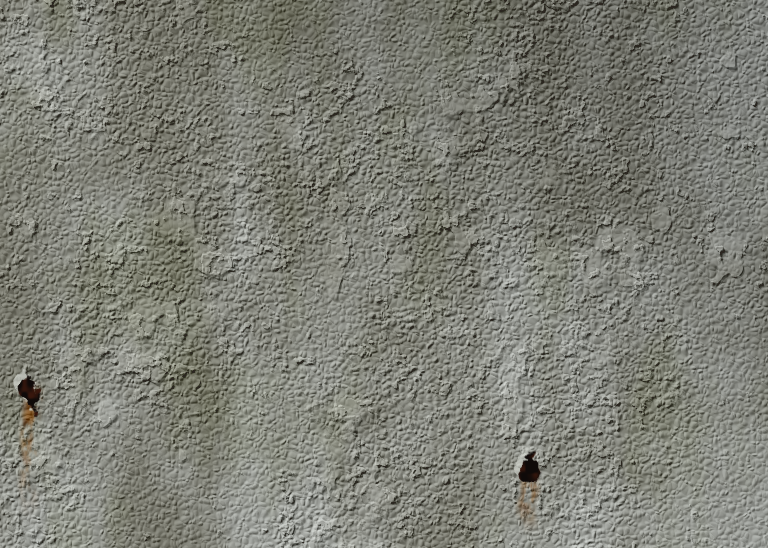
A WebGL 2 fragment shader for this texture:

```glsl
#version 300 es
precision highp float;

#define GRAIN_FREQ 112.0
#define GRAIN_HEIGHT 0.44
#define CHIP_FREQ 64.0
#define CHIP_HEIGHT 0.26
#define SHEET_FREQ 13.0
#define SHEET_HEIGHT 0.22
#define RELIEF_STEP 0.0030
#define RELIEF_GAIN 0.74
#define SHADOW_REACH 0.0060
#define SHADOW_DEPTH 0.16
#define LIGHT_DIR vec2(-0.6, 0.8)

uniform vec2 u_resolution;
out vec4 fragColor;

float hash(vec2 p) {
    return fract(sin(dot(p, vec2(127.1, 311.7))) * 43758.5453);
}

float noise(vec2 p) {
    vec2 cell = floor(p);
    vec2 f = fract(p);
    f = f * f * (3.0 - 2.0 * f);
    float low = mix(hash(cell), hash(cell + vec2(1.0, 0.0)), f.x);
    float high = mix(hash(cell + vec2(0.0, 1.0)), hash(cell + 1.0), f.x);
    return mix(low, high, f.y);
}

// Rotated octaves, result in 0..1
float fbm(vec2 p) {
    float sum = 0.0;
    float weight = 0.5333;
    for (int i = 0; i < 4; i++) {
        sum += weight * noise(p);
        p = mat2(1.6, 1.2, -1.2, 1.6) * p + 17.3;
        weight *= 0.5;
    }
    return sum;
}

// Vertical clusters where the paint has lifted
float peeling(vec2 p) {
    float cluster = fbm(p * vec2(5.5, 3.2) + 4.7);
    float calmCorner = smoothstep(0.9, 1.4, p.x) * smoothstep(0.3, 0.7, p.y);
    return smoothstep(0.36, 0.68, cluster) * (1.0 - 0.6 * calmCorner);
}

// Raised paint: x = small crumbs, y = broad sheets, both with partly worn edges
vec2 flakes(vec2 p, float peel) {
    float worn = smoothstep(0.3, 0.65, noise(p * 27.0 + 5.0));
    float chipLevel = mix(0.74, 0.545, peel);
    float chip = smoothstep(chipLevel, chipLevel + mix(0.09, 0.24, worn), fbm(p * CHIP_FREQ));
    float sheetLevel = mix(0.78, 0.575, peel);
    float sheet = fbm(p * SHEET_FREQ * vec2(1.15, 0.9) + 31.0);
    return vec2(chip, smoothstep(sheetLevel, sheetLevel + mix(0.02, 0.22, worn), sheet));
}

// Scattered rounded bumps of mixed size over a fine tooth
float grain(vec2 p) {
    vec2 q = mat2(0.8, 0.6, -0.6, 0.8) * p * GRAIN_FREQ;
    q += 0.8 * vec2(noise(q * 0.7), noise(q * 0.7 + 40.0));
    vec2 cell = floor(q);
    float top = 0.0;
    for (int y = -1; y <= 1; y++) {
        for (int x = -1; x <= 1; x++) {
            vec2 id = cell + vec2(x, y);
            float size = hash(id + 7.7);
            vec2 offset = q - id - vec2(hash(id), hash(id + 23.1));
            float bump = 1.0 - smoothstep(0.1, mix(0.5, 1.0, size), length(offset));
            top = max(top, bump * mix(0.35, 1.0, hash(id + 51.3)));
        }
    }
    return top + 0.3 * noise(q * 1.9);
}

float relief(vec2 p, vec2 flake, float peel) {
    float roughness = mix(0.85, 1.15, peel) * (1.0 - 0.5 * flake.y);
    return grain(p) * GRAIN_HEIGHT * roughness + dot(flake, vec2(CHIP_HEIGHT, SHEET_HEIGHT));
}

float hole(vec2 p, vec2 centre) {
    vec2 q = (p - centre) / vec2(0.018, 0.027);
    float d = length(q) - 1.0 + 2.4 * (fbm(p * 45.0) - 0.5);
    return 1.0 - smoothstep(-0.12, 0.12, d);
}

// Rust running down from a hole
float rust(vec2 p, vec2 centre, float reach) {
    vec2 q = p - centre;
    q.x += 0.022 * (noise(vec2(q.y * 30.0, centre.x * 9.0)) - 0.3);
    float column = 1.0 - smoothstep(0.004, 0.023, abs(q.x));
    float fall = smoothstep(-reach, -0.02, q.y) * (1.0 - smoothstep(-0.02, 0.025, q.y));
    return column * fall * smoothstep(0.28, 0.58, fbm(p * vec2(60.0, 32.0)));
}

void main() {
    vec2 p = gl_FragCoord.xy / u_resolution.y;
    float peel = peeling(p);

    // Weathered paint with olive streaks
    float cloud = fbm(p * vec2(3.6, 2.4) + 11.0);
    float streak = fbm(p * vec2(13.0, 2.0) + 50.0);
    float blotch = fbm(p * 16.0 + 70.0);
    float tone = smoothstep(0.3, 0.7, 0.5 * cloud + 0.3 * streak + 0.2 * blotch);
    vec3 color = mix(vec3(0.465, 0.465, 0.42), vec3(0.61, 0.62, 0.60), tone);
    float moss = smoothstep(0.5, 0.75, fbm(p * vec2(9.0, 4.0) + 80.0));
    color -= moss * vec3(0.03, 0.027, 0.05);
    color *= 1.0 - 0.18 * smoothstep(0.75, 1.7, p.x * 0.7 + p.y * 0.8);

    // Directional light on grain and lifted edges
    vec2 toLight = p + LIGHT_DIR * RELIEF_STEP;
    vec2 flake = flakes(p, peel);
    float slope = relief(p, flake, peel) - relief(toLight, flakes(toLight, peel), peel);
    float shade = slope * RELIEF_GAIN;
    shade = shade < 0.0 ? shade * 1.2 : 0.2 * (1.0 - exp(-shade * 5.5));
    vec2 caster = flakes(p + LIGHT_DIR * SHADOW_REACH, peel);
    float shadow = dot(max(caster - flake, 0.0), vec2(0.8, 1.0));
    color += shade * vec3(1.0, 1.02, 1.03);
    color += dot(flake, vec2(0.03, 0.05)) - SHADOW_DEPTH * shadow;
    color = max(color, vec3(0.17, 0.15, 0.125));

    // Rusted holes with a bright curled lip
    for (int i = 0; i < 2; i++) {
        float t = float(i);
        vec2 centre = mix(vec2(0.058, 0.283), vec2(0.967, 0.139), t);
        float stain = rust(p, centre, mix(0.25, 0.12, t));
        vec3 rustColor = mix(vec3(0.30, 0.15, 0.05), vec3(0.60, 0.38, 0.13), noise(p * 70.0));
        color = mix(color, rustColor + 0.5 * shade, 0.85 * stain);
        float opening = hole(p, centre);
        float lip = max(hole(p - LIGHT_DIR * 0.014, centre) - opening, 0.0);
        color = mix(color, vec3(0.74, 0.75, 0.72) + 0.4 * shade, 0.9 * lip);
        vec3 inside = mix(vec3(0.06, 0.04, 0.035), vec3(0.22, 0.09, 0.05), smoothstep(0.5, 0.8, noise(p * 90.0)));
        color = mix(color, inside, opening);
    }

    fragColor = vec4(clamp(color, 0.0, 1.0), 1.0);
}
```
